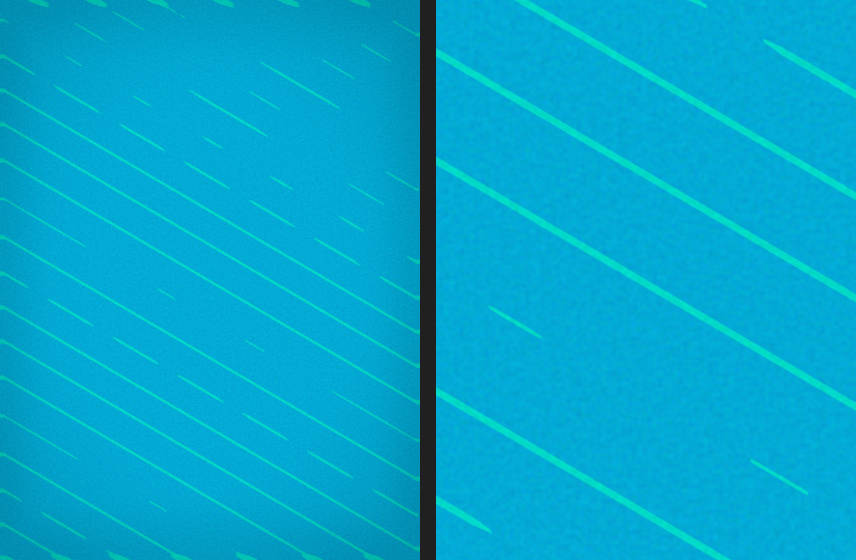
Left, the full canvas; right, a detail of the centre.
This background is drawn by a WebGL 1 fragment shader. Its source:

```glsl
precision highp float;
// Slanted mint pinstripes, some broken into dashes, on grainy cyan with darker borders.

uniform vec2 u_resolution;

vec2 hashGradient(vec2 cell) {
  vec2 h = fract(sin(vec2(dot(cell, vec2(127.1, 311.7)), dot(cell, vec2(269.5, 183.3)))) * 43758.5);
  return 2.0 * h - 1.0;
}

float gradientNoise(vec2 p) {
  vec2 i = floor(p), f = fract(p);
  vec2 u = f * f * (3.0 - 2.0 * f);
  float a = dot(hashGradient(i), f);
  float b = dot(hashGradient(i + vec2(1, 0)), f - vec2(1, 0));
  float c = dot(hashGradient(i + vec2(0, 1)), f - vec2(0, 1));
  float d = dot(hashGradient(i + vec2(1, 1)), f - vec2(1, 1));
  return mix(mix(a, b, u.x), mix(c, d, u.x), u.y);
}

float wave(float x, float center, float period) {
  return cos(6.28318 * (x - center) / period);
}

// Height of a stripe where it meets the left side, measured downwards
float stripeCenter(float n) {
  return 0.028 + 0.0646 * n + 0.0046 * sin(1.0472 * abs(n + 1.0)) - 0.01 * max(-5.0 - n, 0.0);
}

// Positive where the ink of stripe n is present
float stripeInk(float n, float x) {
  float kind = mod(n, 6.0);
  float wear = 0.35 * gradientNoise(vec2(x * 110.0, n * 7.3 + 0.4));
  if (n < -0.5) {
    // Sparse dashes, each row shifted along from the one below
    float center = 0.344 - 0.065 * n;
    float isLong = step(-3.5, n) * mod(n, 2.0) * step(abs(x - center), 0.124);
    return wave(x, center, 0.247) - 0.68 + 1.0 * isLong + wear;
  }
  if (n < 0.5) return wave(x, 0.0065, 0.124) - 0.85 + 0.75 * x + 0.5 * wear;
  if (kind == 1.0) return wave(x, 0.024 - 0.002 * n, 0.116) + 0.65;
  if (kind == 5.0) {
    float drift = x + 0.0022 * (n - 5.0);
    float ends = wave(drift, 0.072, 0.6) - 0.63;
    float bits = wave(drift, 0.297, 0.159) - 0.78 + wear * (0.3 + smoothstep(0.36, 0.42, x));
    return max(ends, bits);
  }
  return 1.0;
}

void main() {
  vec2 uv = gl_FragCoord.xy / u_resolution;
  vec2 p = uv * vec2(0.75, 1.0);
  float pixel = 1.0 / u_resolution.y;

  // Nearest stripe, levelling off at the left and right sides
  float v = 1.0 - p.y - 0.586 * clamp(p.x, 0.007, 0.743);
  float n = floor((v - 0.028) / 0.0646 + 0.5);
  float dist = 0.863 * abs(v - stripeCenter(n));

  // Dashes taper at their ends; stripes swell into blobs at the borders
  float ink = stripeInk(n, p.x);
  float present = smoothstep(0.0, 0.08, ink);
  float halfWidth = mix(0.0009, 0.0021, smoothstep(0.0, 0.7, ink));
  float sideSwell = 1.0 - smoothstep(0.0, 0.016, min(p.x, 0.75 - p.x));
  float blob = 1.0 - smoothstep(0.004, 0.016, min(p.y, 1.0 - p.y));
  halfWidth = max(halfWidth + 0.0014 * sideSwell, 0.007 * blob);
  present = max(present, smoothstep(0.0, 0.3, blob));
  float stripe = present * (1.0 - smoothstep(-pixel, pixel, dist - halfWidth));

  // Flat colours, vignette and fine grain
  vec3 cyan = vec3(0.01, 0.668, 0.835);
  vec3 mint = vec3(0.01, 0.85, 0.785);
  vec3 color = mix(cyan, mint, stripe);
  vec2 q = 2.0 * uv - 1.0;
  color *= 1.0 - 0.12 * smoothstep(0.25, 1.9, dot(q, q)) - 0.05 * smoothstep(0.75, 1.0, max(abs(q.x), abs(q.y)));
  vec2 grain = vec2(gradientNoise(p * 330.0), gradientNoise(p * 290.0 + 41.0));
  color.gb += 0.06 * grain + 0.03 * gradientNoise(p * 170.0 + 9.0);
  gl_FragColor = vec4(color, 1.0);
}
```
